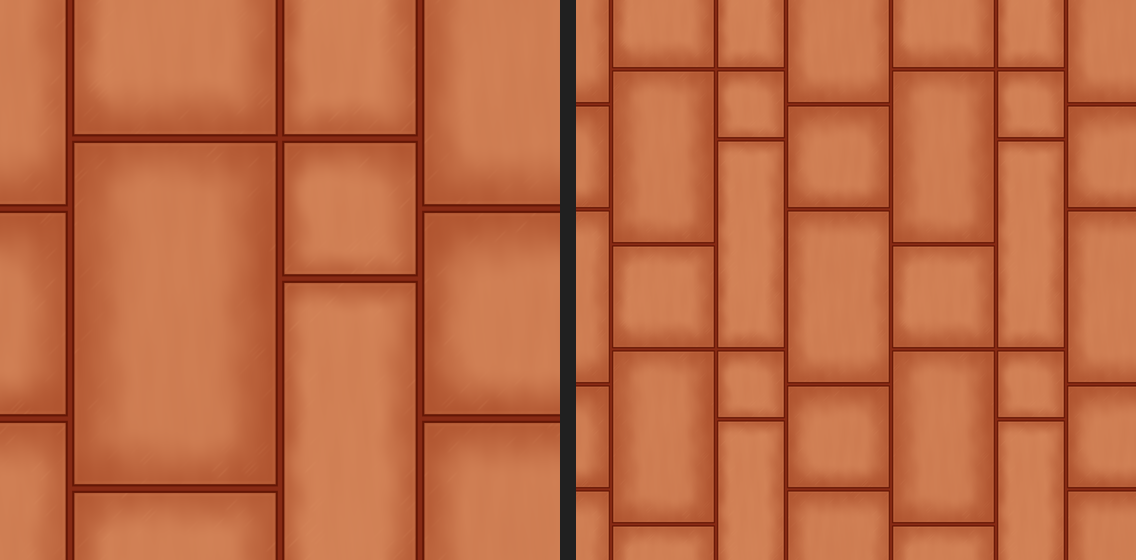
Left, the tile; right, the same tile 2 across and 2 down.
A WebGL 2 fragment shader for this pattern:

```glsl
#version 300 es
precision highp float;
// Terracotta blocks of mixed sizes on an 8 x 8 unit grid: three columns, each
// split into two blocks that wrap around the canvas. Wear is computed in the
// local coordinates of each block, so every edge of the canvas tiles.

#define GRID 8.0            // units across the canvas
#define JOINT_HALF 0.0625   // half width of a joint, in units
#define JOINT_LIFT 0.02     // small rise of the horizontal joints
#define SHADE_REACH 0.76    // mean width of the dark border of a block
#define SHADE_WOBBLE 0.07   // unevenness of that border
#define STREAK_AMOUNT 0.035 // brushed streaks
#define SCRATCH_AMOUNT 0.17 // fine diagonal scratches
#define TONE_SPREAD 0.13    // tone difference between blocks

uniform vec2 u_resolution;
out vec4 fragColor;

const vec3 CLAY_LIGHT = vec3(0.815, 0.497, 0.328);
const vec3 CLAY_DARK = vec3(0.695, 0.335, 0.190);
const vec3 GROUT_LIGHT = vec3(0.530, 0.165, 0.080);
const vec3 GROUT_DARK = vec3(0.385, 0.085, 0.020);

float hash(vec2 p) {
  vec3 q = fract(vec3(p.xyx) * 0.1031);
  q += dot(q, q.yzx + 33.33);
  return fract((q.x + q.y) * q.z);
}

vec4 hash4(float seed) {
  return vec4(hash(vec2(seed, 1.7)), hash(vec2(seed, 5.3)),
              hash(vec2(seed, 9.1)), hash(vec2(seed, 13.9)));
}

// Finds the block around p: position inside it, its size and its number
void findBlock(vec2 p, out vec2 local, out vec2 size, out float id) {
  float x = mod(p.x - 1.0, GRID);
  // column: left edge, width, first joint, height of first block
  vec4 column = x < 3.0 ? vec4(0, 3, 1, 5)
              : x < 5.0 ? vec4(3, 2, 4, 2) : vec4(5, 3, 2, 3);
  float y = mod(p.y - column.z - JOINT_LIFT, GRID);
  float upper = step(column.w, y);
  local = vec2(x - column.x, y - upper * column.w);
  size = vec2(column.y, mix(column.w, GRID - column.w, upper));
  id = column.x * 2.0 + upper + 1.0;
}

// Layered sines, roughly -1 to 1
float waves(vec2 p, float phase) {
  return 0.5 * sin(p.x * 2.3 + 1.4 * sin(p.y * 1.7 + phase) + phase)
       + 0.3 * sin(p.y * 4.1 - p.x * 2.9 + phase * 2.0)
       + 0.2 * sin(p.x * 7.3 + p.y * 5.9 + phase * 3.0);
}

// Short strokes scattered over slanted cells
float scratches(vec2 p, float seed) {
  vec2 q = vec2(p.x + p.y, p.y - p.x) * 0.707 * vec2(3.2, 17.0) + seed * 19.0;
  vec2 cell = floor(q), f = fract(q);
  float stroke = smoothstep(0.0, 0.3, f.x) * smoothstep(1.0, 0.6, f.x)
               * smoothstep(0.4, 0.0, abs(f.y - 0.5));
  return stroke * smoothstep(0.82, 1.0, hash(cell));
}

// Lightness of the clay: dark uneven borders around a pale middle
float clayTone(vec2 local, vec2 size, float id) {
  float phase = id * 2.4;
  vec4 sides = vec4(local, size - local) - JOINT_HALF;
  vec4 reach = SHADE_REACH * mix(vec4(0.7), vec4(1.3), hash4(id));
  reach *= min(size.x, size.y) / 3.0;
  vec4 strength = mix(vec4(0.72), vec4(1.0), hash4(id + 40.0));
  float wobble = SHADE_WOBBLE * waves(local * 1.5, phase);
  vec4 rise = smoothstep(vec4(-0.08), reach, sides + wobble);
  vec4 lit = mix(vec4(1.0), rise, strength);
  float tone = lit.x * lit.y * lit.z * lit.w;

  // Brushed streaks and broad patches
  tone += STREAK_AMOUNT * waves(local * vec2(6.0, 0.7), phase + 1.0);
  tone += STREAK_AMOUNT * waves(local * 0.9, phase + 4.0);
  tone += TONE_SPREAD * (hash(vec2(id, 27.0)) - 0.55);

  // Scratches gather near the borders
  float border = min(min(sides.x, sides.y), min(sides.z, sides.w));
  return tone + SCRATCH_AMOUNT * scratches(local, id) * smoothstep(0.75, 0.1, border);
}

void main() {
  vec2 p = gl_FragCoord.xy / u_resolution * GRID;
  float aa = 0.75 * GRID / min(u_resolution.x, u_resolution.y);

  vec2 local, size;
  float id;
  findBlock(p, local, size, id);
  vec2 gap = min(local, size - local);
  float d = min(gap.x, gap.y);  // distance to the middle of the nearest joint

  // Block with a thin pale rim
  float rim = smoothstep(0.035, 0.0, abs(d - JOINT_HALF - 0.025));
  float tone = clayTone(local, size, id) + 0.15 * rim;
  vec3 clay = mix(CLAY_DARK, CLAY_LIGHT, clamp(tone, 0.0, 1.1));

  // Joint: lit core between two dark lines
  float core = smoothstep(0.5 * JOINT_HALF + aa, 0.5 * JOINT_HALF - aa, d);
  vec3 grout = mix(GROUT_DARK, GROUT_LIGHT, core);

  float mask = smoothstep(JOINT_HALF - aa, JOINT_HALF + aa, d);
  fragColor = vec4(mix(grout, clay, mask), 1.0);
}
```
